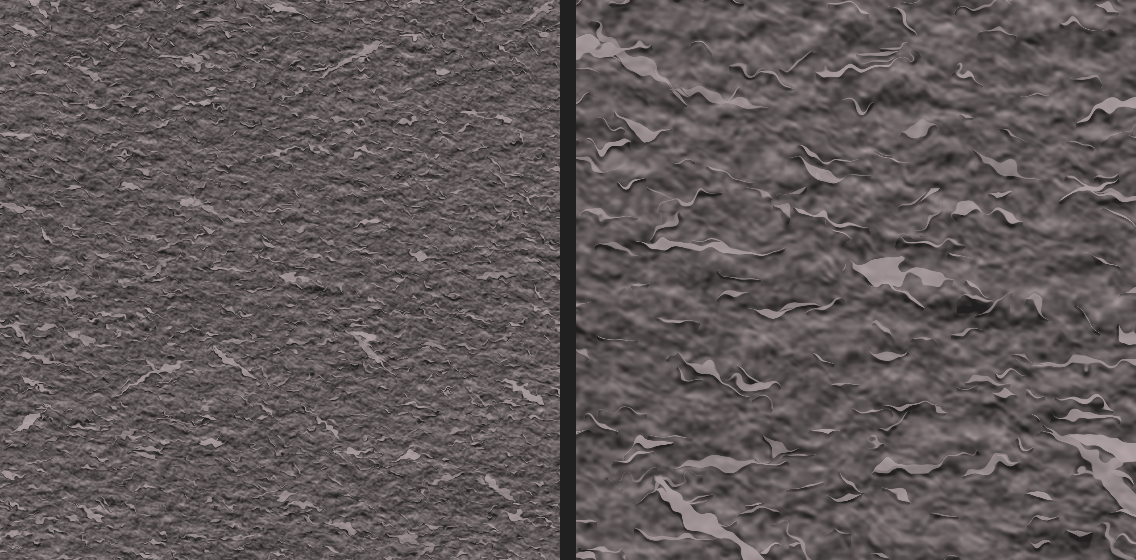
Left, the full canvas; right, a detail of the centre.
Give the GLSL for this texture, as a WebGL 2 fragment shader.

```glsl
#version 300 es
precision highp float;

uniform vec2 u_resolution;
out vec4 fragColor;

// Integer hash giving two values in 0..1
vec2 hash2(vec2 cell, uint seed) {
    uvec2 v = uvec2(ivec2(cell) + 4096) * 1664525u + seed * 747796405u + 1013904223u;
    v.x += v.y * 1664525u;
    v.y += v.x * 1664525u;
    v ^= v >> 16u;
    v.x += v.y * 1664525u;
    v.y += v.x * 1664525u;
    v ^= v >> 16u;
    return vec2(v >> 8u) / 16777216.0;
}

float noise(vec2 p, uint seed) {
    vec2 cell = floor(p);
    vec2 f = p - cell;
    f = f * f * (3.0 - 2.0 * f);
    float low = mix(hash2(cell, seed).x, hash2(cell + vec2(1, 0), seed).x, f.x);
    float high = mix(hash2(cell + vec2(0, 1), seed).x, hash2(cell + vec2(1, 1), seed).x, f.x);
    return mix(low, high, f.y);
}

// Rough stone height, stretched sideways
float stoneHeight(vec2 p) {
    vec2 q = vec2(p.x, p.y + 0.12 * p.x) * vec2(40.0, 66.0);
    float height = 0.0;
    float amplitude = 0.46;
    for (uint i = 0u; i < 4u; i++) {
        height += amplitude * noise(q, i);
        q = mat2(1.8, 0.3, -0.2, 1.75) * q + 17.3;
        amplitude *= 0.64;
    }
    return height;
}

// One layer of tapered flakes: x is brightness cover, y is shadow
vec2 flakeLayer(vec2 p, float density, float ragged, float pixel, uint seed) {
    vec2 grid = p * density;
    float soft = density * pixel * 0.6;
    vec2 result = vec2(0.0);
    for (int y = -1; y <= 1; y++) {
        for (int x = -1; x <= 1; x++) {
            vec2 cell = floor(grid) + vec2(x, y);
            vec2 place = hash2(cell, seed);
            vec2 shape = hash2(cell, seed + 1u);
            vec2 turn = hash2(cell, seed + 2u) * 2.0 - 1.0;
            vec2 kind = hash2(cell, seed + 3u);
            if (kind.x > 0.68) continue;

            float angle = 0.3 * turn.x + 0.5 * turn.x * turn.x * turn.x - 0.14;
            float c = cos(angle);
            float s = sin(angle);
            vec2 q = mat2(c, -s, s, c) * (grid - cell - place);
            float t = q.x / mix(0.2, 0.48, shape.x);
            q.y += 0.06 * turn.y * (t * t - 0.4);

            // Pointed ends and a broken outline
            float taper = (1.0 - abs(t)) * (1.0 + 0.8 * turn.y * t);
            float width = mix(0.022, 0.07, shape.y * shape.y) * taper * (2.3 * ragged - 0.1);
            float d = abs(q.y) - width;
            float inside = step(abs(t), 1.0);
            float cover = inside * (1.0 - smoothstep(-soft, soft, d));
            float below = inside * smoothstep(0.0, -0.001 * density, q.y)
                * (1.0 - smoothstep(0.001 * density, 0.0045 * density, d));
            result = max(result, vec2(cover * mix(0.6, 1.0, kind.y), below * smoothstep(0.2, 0.5, ragged)));
        }
    }
    return result;
}

void main() {
    vec2 p = gl_FragCoord.xy / u_resolution.y;
    float pixel = 1.0 / u_resolution.y;

    // Relief lit from above
    vec2 warp = vec2(noise(p * 31.0, 11u), noise(p * 34.0, 12u)) - 0.5;
    vec2 jag = vec2(noise(p * 150.0, 15u), noise(p * 135.0, 16u)) - 0.5;
    vec2 stone = p + 0.009 * warp + 0.003 * jag;
    float height = stoneHeight(stone);
    float relief = height - stoneHeight(stone + vec2(-0.0012, 0.0035));
    float value = 0.368 + 0.8 * relief + 0.06 * (height - 0.52);

    // Broad mottling and fine grain
    value += 0.035 * (noise(p * vec2(6.0, 9.0), 13u) - 0.5);
    value += 0.12 * (noise(p * vec2(270.0, 390.0), 14u) - 0.5);

    // Flakes in four sizes
    vec2 bent = p + 0.008 * warp + 0.008 * jag;
    float ragged = noise(p * vec2(85.0, 140.0), 17u);
    vec2 flakes = vec2(0.0);
    for (uint i = 0u; i < 4u; i++) {
        float density = 9.0 * pow(1.6, float(i));
        flakes = max(flakes, flakeLayer(bent, density, ragged, pixel, 20u + 5u * i));
    }
    value -= 0.13 * flakes.y * (1.0 - flakes.x);
    value = mix(value, 0.65 + 0.2 * relief, flakes.x);

    value = clamp(value, 0.13, 0.74);
    fragColor = vec4(value * vec3(1.0, 0.922, 0.932), 1.0);
}
```
